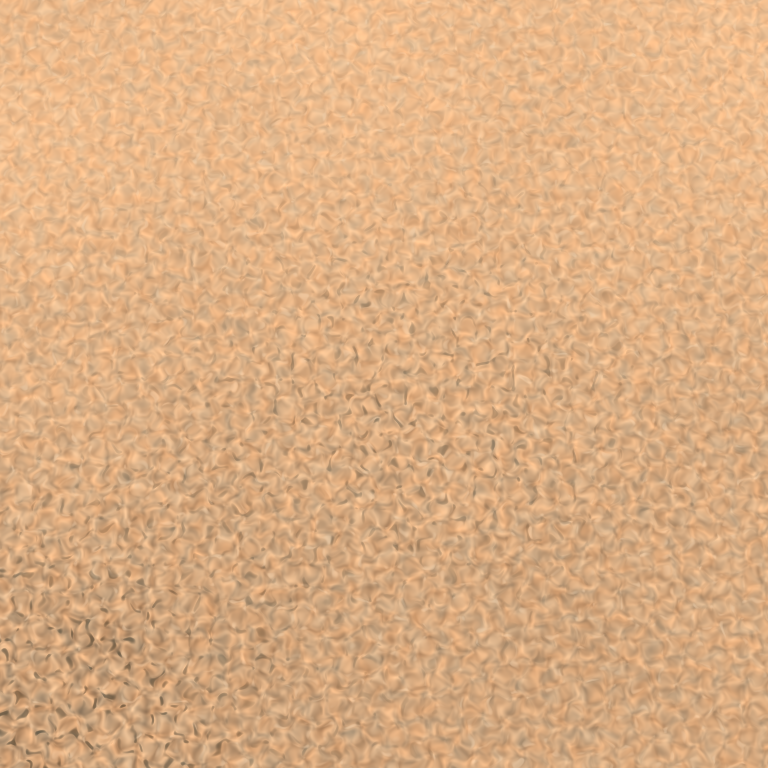
Reproduce this texture procedurally as a WebGL 1 fragment shader.

```glsl
precision highp float;
// Sunlit coarse sand: soft fine grains, fading from bright above to rough and shaded below.

uniform vec2 u_resolution;

const vec3 SAND = vec3(0.87, 0.69, 0.52);
const vec3 GLINT = vec3(0.99, 0.85, 0.70);
const vec3 PIT = vec3(0.38, 0.32, 0.24);
const vec3 WARM_TINT = vec3(0.035, -0.01, -0.035);

float hash(vec2 cell) {
  vec3 p = fract(vec3(cell.xyx) * vec3(0.1031, 0.1030, 0.0973));
  p += dot(p, p.yzx + 33.33);
  return fract((p.x + p.y) * p.z);
}

vec2 gradientAt(vec2 cell) {
  float angle = 6.28318 * hash(cell);
  return vec2(cos(angle), sin(angle));
}

// Gradient noise, roughly -0.7 to 0.7
float gradientNoise(vec2 p) {
  vec2 cell = floor(p);
  vec2 f = p - cell;
  vec2 e = vec2(1.0, 0.0);
  vec2 blend = f * f * f * (f * (f * 6.0 - 15.0) + 10.0);
  float a = dot(gradientAt(cell), f);
  float b = dot(gradientAt(cell + e.xy), f - e.xy);
  float c = dot(gradientAt(cell + e.yx), f - e.yx);
  float d = dot(gradientAt(cell + e.xx), f - e.xx);
  return mix(mix(a, b, blend.x), mix(c, d, blend.x), blend.y);
}

float layeredNoise(vec2 p) {
  float sum = 0.0;
  float weight = 0.6;
  for (int i = 0; i < 3; i++) {
    sum += weight * gradientNoise(p);
    p = mat2(0.8, 0.6, -0.6, 0.8) * p * 2.0 + 17.3;
    weight *= 0.5;
  }
  return sum;
}

// Bends the grid so that the grains become irregular chips
vec2 warp(vec2 p, float amount) {
  return p + amount * vec2(gradientNoise(p * 0.7 + 41.0), gradientNoise(p * 0.7 + 83.0));
}

// Sum of coarse and fine grains
float grainHeight(vec2 p) {
  return 0.8 * gradientNoise(p) + 0.55 * gradientNoise(p * 1.83 + 29.0);
}

// Broad light: bright far sand, a dimmer right side and slow dunes
float broadLight(vec2 uv) {
  float rise = smoothstep(0.1, 1.0, uv.y + 0.08 * (0.5 - uv.x));
  float dunes = layeredNoise(uv * vec2(2.5, 4.5) + 7.0);
  return mix(0.955, 1.065, rise) + 0.06 * dunes;
}

// Rough ground: the lower left corner and a patch near the middle
float roughness(vec2 uv) {
  float corner = 1.0 - smoothstep(0.0, 0.65, length(uv * vec2(1.0, 1.25)));
  vec2 offset = (uv - vec2(0.52, 0.45)) * vec2(3.2, 4.2);
  float patchMask = 0.45 * exp(-dot(offset, offset));
  float clumps = 1.0 + 1.1 * layeredNoise(uv * 9.0 + 3.0);
  return clamp((corner + patchMask) * clumps, 0.0, 1.0);
}

void main() {
  vec2 uv = gl_FragCoord.xy / u_resolution;

  // Grains shrink slightly with distance
  vec2 ground = vec2((uv.x - 0.5) * (1.0 + 0.15 * uv.y), uv.y * (1.0 + 0.12 * uv.y));
  vec2 grainPos = warp(ground * 72.0 + 60.0, 0.7);
  float rough = roughness(uv);

  // Tone of the grains
  float contrast = mix(0.25, 0.165, smoothstep(0.25, 0.9, uv.y)) + 0.13 * rough;
  float tone = broadLight(uv) - 0.05 * rough + contrast * grainHeight(grainPos);
  vec3 color = SAND * tone;

  // Pale glints on scattered grains
  float glint = smoothstep(0.26, 0.58, gradientNoise(grainPos * 1.15 + 151.0));
  color = mix(color, GLINT, 0.42 * glint);

  // Dark pits between the grains, deepest on rough ground
  float pit = smoothstep(0.2, 0.5, gradientNoise(grainPos * vec2(1.25, 1.1) + 211.0));
  color = mix(color, PIT, pit * (0.09 + 0.7 * rough));

  // Small shifts between warm and olive grains
  color += WARM_TINT * 1.6 * gradientNoise(grainPos * 0.8 + 307.0);

  gl_FragColor = vec4(clamp(color, 0.0, 1.0), 1.0);
}
```
